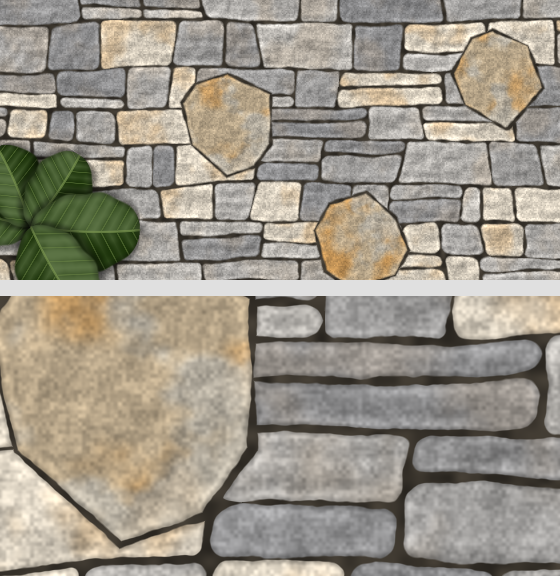
Top, the full canvas; bottom, a detail of the centre.
Give the GLSL for this texture, as a WebGL 2 fragment shader.

```glsl
#version 300 es
precision highp float;
// A dry stone wall with a broad-leaved plant in the lower left corner.
// Jittered rows of rounded blocks are split at random and cut by a few boulders;
// layered noise gives the grain, and the leaves fan out from one stem.
uniform vec2 u_resolution;
out vec4 fragColor;

float hash(vec2 p) {
  vec3 q = fract(p.xyx * 0.1031);
  q += dot(q, q.yzx + 33.33);
  return fract((q.x + q.y) * q.z);
}

float noise(vec2 p) {
  vec2 i = floor(p), f = fract(p);
  f = f * f * (3.0 - 2.0 * f);
  return mix(mix(hash(i), hash(i + vec2(1, 0)), f.x),
             mix(hash(i + vec2(0, 1)), hash(i + vec2(1, 1)), f.x), f.y);
}

float fbm(vec2 p) {
  float sum = 0.0, amp = 0.5;
  for (int i = 0; i < 4; i++) {
    sum += amp * noise(p);
    p = mat2(1.6, 1.2, -1.2, 1.6) * p + 17.3;
    amp *= 0.5;
  }
  return sum / 0.94;
}

// Lower edge of a row, and left edge of a block inside it
float rowEdge(float row, float x) {
  return (row + 0.4 * hash(vec2(row, 7)) + 0.3 * noise(vec2(x * 2.0, row * 9.0))) * 0.142 - 0.14;
}

float columnEdge(float col, float row, float y) {
  float lean = (hash(vec2(col + 50.0, row)) - 0.5) * 1.6 * (y - row * 0.142 + 0.03);
  return (col + 0.15 + 0.6 * hash(vec2(col, row + 20.0)) + lean + hash(vec2(row, 3))) * 0.26 - 0.6;
}

// Signed distance to the block at p; id identifies it
float block(vec2 p, out vec2 id) {
  float row = floor((p.y + 0.14) / 0.142);
  if (p.y < rowEdge(row, p.x)) row--;
  float col = floor((p.x + 0.6) / 0.26 - hash(vec2(row, 3)));
  if (p.x < columnEdge(col, row, p.y)) col--;
  vec2 lo = vec2(columnEdge(col, row, p.y), rowEdge(row, p.x));
  vec2 hi = vec2(columnEdge(col + 1.0, row, p.y), rowEdge(row + 1.0, p.x));
  id = vec2(col, row) + 40.0;

  // Some blocks are two thin courses or two narrow stones
  float kind = hash(id + 5.0), share = 0.3 + 0.4 * hash(id + 9.0);
  int axis = kind < 0.34 ? 1 : 0;
  if (kind < 0.48) {
    float cut = mix(lo[axis], hi[axis], share) + (p[1 - axis] - lo[1 - axis]) * (share - 0.5) * 0.3;
    if (p[axis] < cut) hi[axis] = cut;
    else { lo[axis] = cut; id += 100.0; }
  }
  float radius = 0.01 + 0.014 * hash(id + 2.0);
  float inset = 0.0025 + 0.003 * hash(id + 4.0);
  vec2 q = abs(p - 0.5 * (lo + hi)) - 0.5 * (hi - lo) + inset + radius;
  return length(max(q, 0.0)) + min(max(q.x, q.y), 0.0) - radius;
}

// Signed distance to an uneven eight-sided boulder
float boulder(vec2 p, float seed) {
  float d = -1.0;
  for (float k = 0.0; k < 8.0; k++) {
    float a = (k + 0.5 * hash(vec2(k, seed))) * 0.785;
    d = max(d, dot(p, vec2(cos(a), sin(a))) - 0.155 * (0.86 + 0.26 * hash(vec2(seed, k + 30.0))));
  }
  return d;
}

vec3 stoneColour(vec2 p, vec2 id, float isBoulder) {
  vec2 q = p + id * 3.7;
  float tone = hash(id + 1.0), pale = step(0.72, hash(id + 3.0));
  vec3 c = mix(vec3(0.53, 0.53, 0.535), vec3(0.74, 0.725, 0.70), tone);
  c = mix(c, vec3(0.85, 0.81, 0.74), pale * 0.85);
  c = mix(c, vec3(0.71, 0.64, 0.53), isBoulder);

  // Rust stains, strongest on the boulders
  float stain = smoothstep(0.45, 0.72, fbm(q * 8.0));
  c = mix(c, vec3(0.75, 0.57, 0.34), stain * (0.12 + 0.25 * pale + 0.65 * isBoulder));
  c = mix(c, vec3(0.70, 0.69, 0.66), isBoulder * 0.7 * smoothstep(0.5, 0.7, fbm(q * 11.0 + 8.0)));

  // Bedding streaks, chiselled relief and fine grain
  float streak = fbm(vec2(q.x * 6.0, q.y * 48.0)) - 0.5;
  float relief = fbm(q * 32.0) - fbm(q * 32.0 + vec2(-0.4, 0.5));
  float grain = noise(q * 210.0) - 0.5;
  return c * (1.0 + streak * 0.38 * (1.0 - 0.7 * isBoulder) + relief * 0.38 + grain * 0.22);
}

void main() {
  float px = 1.0 / u_resolution.y;
  vec2 p = gl_FragCoord.xy * px;
  float rough = (fbm(p * 24.0) - 0.5) * 0.011;

  // Blocks, then boulders cutting into them
  vec2 id;
  float d = block(p + 0.012 * (vec2(noise(p * 9.0), noise(p * 9.0 + 31.0)) - 0.5), id);
  float isBoulder = 0.0;
  for (float i = 0.0; i < 3.0; i++) {
    float b = boulder(p - vec2(0.81 + 0.485 * i, fract(0.555 + 0.58 * i)), i);
    d = max(d, 0.008 - b);
    if (b < 0.004) { d = b; id = vec2(i + 300.0, 11); isBoulder = 1.0; }
  }
  d += rough;
  vec3 stone = stoneColour(p, id, isBoulder);
  stone *= 1.0 + 0.1 * smoothstep(-0.02, -0.006, d) - 0.22 * smoothstep(-0.007, 0.0, d);
  vec3 joint = vec3(0.22, 0.20, 0.17) * (0.7 + 0.6 * noise(p * 60.0));
  vec3 colour = mix(joint, stone, smoothstep(px, -px, d));

  // Leaves fanning out from the stem, later ones in front
  for (float i = -1.0; i < 4.0; i++) {
    float a = 1.97 - i, len = i > 1.5 ? 0.39 : 0.31;
    vec2 q = mat2(cos(a), -sin(a), sin(a), cos(a)) * (p - vec2(0.11, 0.19));
    float t = clamp(q.x / len, 0.0, 1.0), s = q.y + 0.12 * t * (1.0 - t) * len;
    float width = 0.76 * len * pow(t, 0.6) * sqrt(1.0 - t) * (1.0 + 0.04 * sin(t * 19.0 + i));
    float leaf = 0.7 * max(abs(s) - width, (abs(q.x / len - 0.5) - 0.5) * len);
    float v = fract((t - 0.55 * abs(s) / len) * 7.0);
    float vein = max(smoothstep(0.07, 0.02, abs(v - 0.5)) * 0.6, smoothstep(0.006, 0.002, abs(s)));
    float gloss = 0.45 * abs(v - 0.5) + 0.5 * fbm(q * 9.0 + i * 5.0) + (s > 0.0 ? 0.22 : 0.0);
    vec3 green = mix(vec3(0.11, 0.20, 0.04), vec3(0.36, 0.45, 0.27), smoothstep(0.15, 0.85, gloss));
    green = mix(green, vec3(0.46, 0.56, 0.30), vein * 0.75);
    green *= 0.75 + 0.25 * smoothstep(0.0, 0.02, -leaf);
    colour *= mix(0.6, 1.0, smoothstep(0.0, 0.03, leaf));
    colour = mix(colour, green, smoothstep(px, -px, leaf));
  }
  fragColor = vec4(clamp(colour, 0.0, 1.0), 1.0);
}
```
